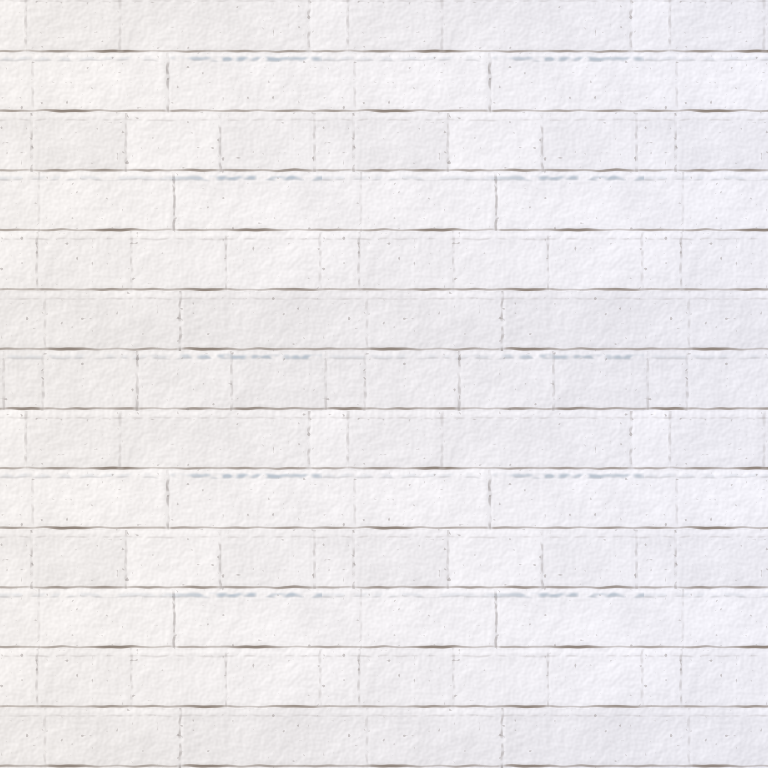
Write a Shadertoy shader that draws this texture.

```glsl
// Whitewashed brick wall: a seven-course block repeating across and down.

const vec2 BLOCK = vec2(0.4193, 0.5430);   // size of the repeating block
const float COURSES = 7.0;                 // brick courses in a block
const float COURSE = BLOCK.y / COURSES;    // height of one course
const vec3 WARM_PAINT = vec3(0.962, 0.946, 0.937);
const vec3 COOL_PAINT = vec3(0.948, 0.944, 0.972);
const vec3 SHADOW = vec3(0.52, 0.47, 0.43);
const vec3 SOOT = vec3(0.60, 0.57, 0.56);
const vec3 BLUE_STAIN = vec3(0.67, 0.72, 0.77);

float hash(vec2 p) {
    vec3 q = fract(p.xyx * vec3(0.1031, 0.1030, 0.0973));
    q += dot(q, q.yzx + 33.33);
    return fract((q.x + q.y) * q.z);
}

float gradientDot(vec2 cell, vec2 offset, vec2 period) {
    float angle = 6.28318 * hash(mod(cell, period) + 7.0);
    return dot(vec2(cos(angle), sin(angle)), offset);
}

// Gradient noise that wraps once per block; "cells" is its lattice size.
float noise(vec2 tile, vec2 cells) {
    vec2 p = tile * cells, i = floor(p), f = p - i;
    vec2 w = f * f * f * (f * (f * 6.0 - 15.0) + 10.0);
    vec2 e = vec2(1.0, 0.0);
    float low = mix(gradientDot(i, f, cells),
                    gradientDot(i + e, f - e, cells), w.x);
    float high = mix(gradientDot(i + e.yx, f - e.yx, cells),
                     gradientDot(i + 1.0, f - 1.0, cells), w.x);
    return mix(low, high, w.y);
}

float plaster(vec2 tile) {
    float sum = 0.0, weight = 1.0;
    vec2 cells = vec2(22.0, 29.0);
    for (int i = 0; i < 3; i++) {
        sum += weight * noise(tile, cells);
        cells *= 2.0;
        weight *= 0.75;
    }
    return sum;
}

// Smooth stripe around d = 0.
float stripe(float d, float halfWidth, float blur) {
    return 1.0 - smoothstep(halfWidth - blur, halfWidth + blur, abs(d));
}

// Brick index, signed distance to the nearest upright joint, joint strength.
vec3 brickJoint(float x, float row) {
    bool stretcher = mod(row, 2.0) > 0.5;
    float start = stretcher ? 0.2145 + 0.0040 * row : 0.0335 + 0.0037 * row;
    float spacing = stretcher ? 0.58 : 0.293;
    float count = ceil(1.0 / spacing);
    float f = fract((x - start) / BLOCK.x);
    float brick = floor(f / spacing);
    float left = f - brick * spacing;
    float right = min((brick + 1.0) * spacing, 1.0) - f;
    float joint = mod(left < right ? brick : brick + 1.0, count);
    float strength = 0.4 + 0.45 * hash(vec2(joint + 3.0, row));
    if (stretcher) strength = joint < 0.5 ? 1.0 : 0.4;
    if (row < 0.5 && joint > 1.5 && joint < 2.5) strength = 0.0;
    return vec3(brick, (left < right ? left : -right) * BLOCK.x, strength);
}

void mainImage(out vec4 fragColor, in vec2 fragCoord) {
    vec2 uv = fragCoord / iResolution.xy;
    float blur = max(0.7 / iResolution.y, 0.0008);
    vec2 wall = vec2(uv.x, 1.0 - uv.y + 0.0085);
    vec2 tile = wall / BLOCK;

    // Ragged courses and bricks
    vec2 ragged = wall + 0.0018 * vec2(noise(tile, vec2(40.0, 52.0)),
                                       noise(tile, vec2(18.0, 14.0)));
    float course = floor(ragged.y / COURSE);
    float row = mod(course, COURSES);
    float below = ragged.y - course * COURSE;
    vec3 joint = brickJoint(ragged.x, row);
    float dx = joint.y;

    // Painted surface with tone changes and relief lit from one side
    float patches = noise(tile, vec2(5.0, 9.0));
    float cloud = noise(tile + 0.37, vec2(11.0, 15.0));
    float relief = plaster(tile) - plaster(tile + 0.0020 / BLOCK);
    vec3 color = mix(WARM_PAINT, COOL_PAINT, smoothstep(0.0, 1.0, uv.x));
    color -= 0.022 * hash(vec2(joint.x + 11.0, row + 5.0));
    color -= 0.020 * smoothstep(3.5, 6.0, row);
    color += 0.022 * patches + 0.022 * cloud + 0.050 * relief;

    // Upright joints: a worn seam with a raised lip
    float wear = smoothstep(-0.35, 0.35, noise(tile, vec2(34.0, 60.0)));
    float seam = stripe(dx, 0.0016, blur) * joint.z * wear;
    color = mix(color, SOOT, 0.48 * seam);
    color += 0.022 * stripe(dx - 0.0035, 0.0015, 0.0012) * joint.z;
    float crumble = stripe(dx, 0.005, 0.004) * joint.z;
    color -= 0.05 * crumble * smoothstep(0.0, 0.4, cloud + 0.5 * relief);

    // Bed joints: pale mortar, faint upper edge, shadow under each brick
    color += 0.018 * stripe(below - 0.0035, 0.0025, 0.0015);
    float edge = stripe(below - 0.0095, 0.0012, blur) * wear;
    color = mix(color, SOOT, 0.20 * edge);
    float depth = smoothstep(-0.3, 0.4, noise(tile, vec2(7.0, 7.0)));
    float line = stripe(below - COURSE + 0.0025, 0.0011 + 0.0007 * depth, blur);
    line *= 1.0 - 0.6 * stripe(dx, 0.004, 0.003) * joint.z;
    color = mix(color, SHADOW, line * mix(0.32, 0.85, depth));
    color -= 0.03 * stripe(below - COURSE + 0.005, 0.002, 0.002) * depth;

    // Blue stains along the top of some courses
    bool stained = row == 1.0 || row == 3.0 || row == 6.0;
    float run = stripe(fract(tile.x) - 0.82, 0.24, 0.12);
    float stain = stripe(below - 0.0075, 0.0025, 0.0025) * (0.25 + 0.75 * run);
    color = mix(color, BLUE_STAIN, stained ? 0.75 * stain * wear : 0.0);

    // Small pits, denser beside the upright joints
    float pit = noise(tile + 0.19, vec2(64.0, 83.0));
    float pitted = smoothstep(0.43, 0.62, pit + 0.12 * crumble + 0.10 * cloud);
    color = mix(color, SOOT, 0.45 * pitted);

    fragColor = vec4(clamp(color, 0.0, 1.0), 1.0);
}
```
